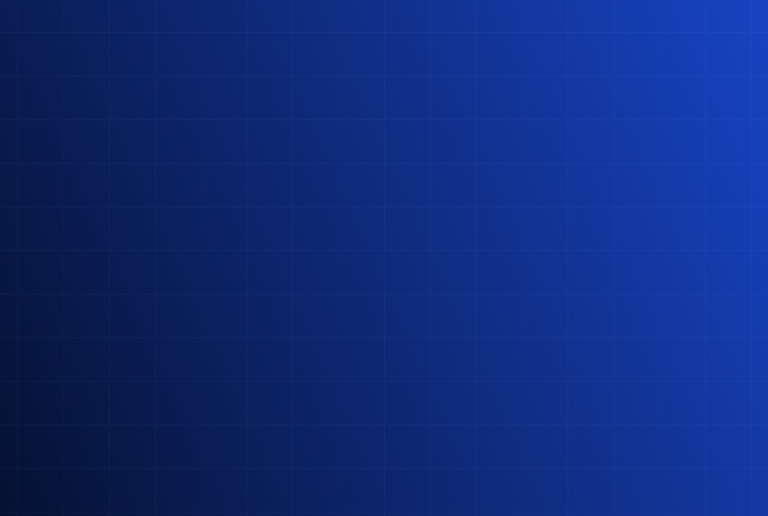
Reproduce this background procedurally as a WebGL 2 fragment shader.

```glsl
#version 300 es
precision highp float;
// A deep blue diagonal gradient, dark at lower left and bright at upper right,
// under a faint grid of thin lines. The gradient is one tilted ramp; the grid
// repeats with fract, is smoothed by pixel coverage, and some columns fade.

uniform vec2 u_resolution;
out vec4 fragColor;

const vec3 NAVY = vec3(0.021, 0.066, 0.197);
const vec3 COBALT = vec3(0.092, 0.265, 0.764);
const vec3 LINE_COLOR = vec3(0.55, 0.72, 1.0);

const vec2 RAMP = vec2(0.768, 0.232);          // ramp gained across width and height
const vec2 GRID_STEP = vec2(0.05971, 0.0845);  // cell size, share of the canvas
const vec2 GRID_START = vec2(0.02295, 0.0075); // first line from the lower left
const vec2 LINE_WIDTH = vec2(0.0013, 0.0020);
const vec2 LINE_ALPHA = vec2(0.040, 0.045);    // vertical lines, horizontal lines
const float FADE_PERIOD = 3.35;                // columns between faded lines
const float FADE_START = 0.6;
const float FADED_STRENGTH = 0.4;

vec3 gradient(vec2 uv) {
    return mix(NAVY, COBALT, dot(uv, RAMP));
}

// Share of the pixel covered by the nearest vertical (x) and horizontal (y) line
vec2 gridCoverage(vec2 uv, vec2 pixel) {
    vec2 cell = fract((uv - GRID_START) / GRID_STEP + 0.5) - 0.5;
    vec2 dist = abs(cell) * GRID_STEP;
    vec2 reach = 0.5 * (LINE_WIDTH + pixel);
    return clamp((reach - dist) / pixel, vec2(0.0), min(LINE_WIDTH / pixel, vec2(1.0)));
}

// Strength of the nearest vertical line, weaker at every third column or so
float columnStrength(float x) {
    float column = floor((x - GRID_START.x) / GRID_STEP.x + 0.5);
    float phase = fract((column - FADE_START) / FADE_PERIOD + 0.5) - 0.5;
    return mix(FADED_STRENGTH, 1.0, smoothstep(0.4, 0.6, abs(phase) * FADE_PERIOD));
}

void main() {
    vec2 uv = gl_FragCoord.xy / u_resolution;
    vec2 pixel = 1.0 / u_resolution;
    vec3 color = gradient(uv);

    // Grid
    vec2 alpha = gridCoverage(uv, pixel) * LINE_ALPHA;
    alpha.x *= columnStrength(uv.x);
    color = mix(color, LINE_COLOR, max(alpha.x, alpha.y));

    fragColor = vec4(color, 1.0);
}
```
